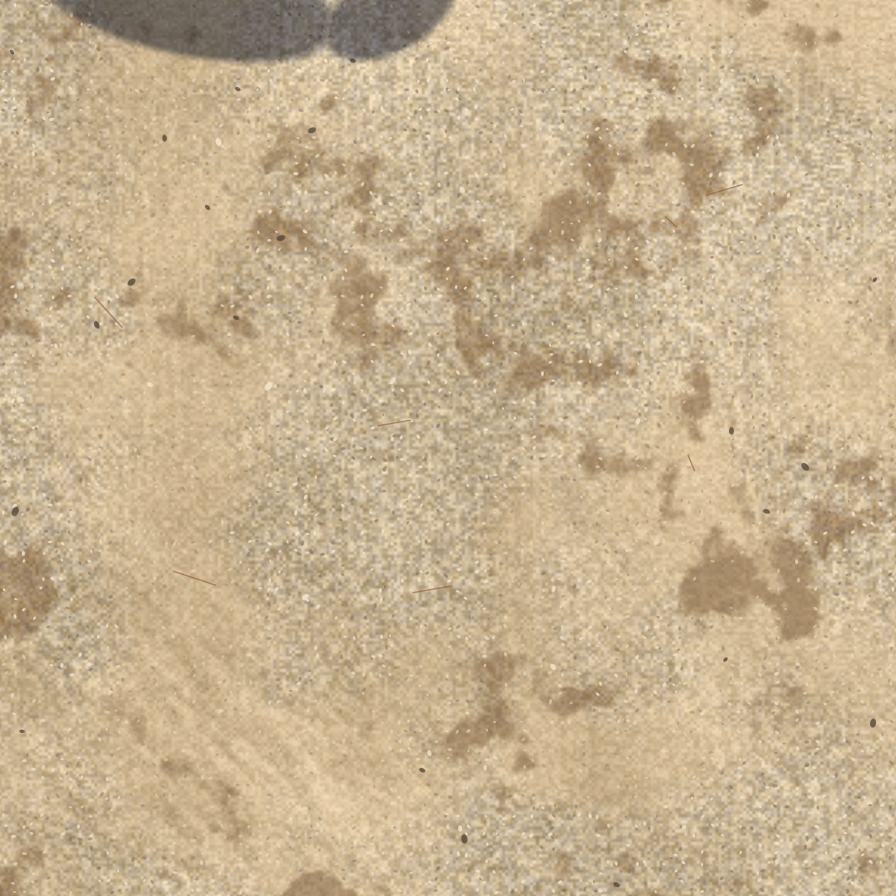
Write a WebGL 2 fragment shader that draws this texture.

```glsl
#version 300 es
precision highp float;
uniform vec2 u_resolution;
out vec4 fragColor;

const vec3 SAND = vec3(0.835, 0.738, 0.588);
const vec3 GRIT = vec3(0.780, 0.710, 0.590);
const vec3 STAIN = vec3(0.615, 0.505, 0.375);
const vec3 PALE_STONE = vec3(0.95, 0.90, 0.80);
const vec3 DARK_STONE = vec3(0.50, 0.43, 0.35);
const vec3 TWIG = vec3(0.58, 0.38, 0.24);
const vec3 SHADE = vec3(0.53, 0.55, 0.62);
const float FINE_CELLS = 290.0;
const float COARSE_CELLS = 135.0;
const float GRAIN_SMOOTH = 0.17;
const float GRAIN_ROUGH = 0.36;
const float STAIN_LEVEL = 0.635;
const float SHADE_BLUR = 0.006;
const int TWIG_COUNT = 7;

float hash(vec2 p) {
    return fract(sin(dot(p, vec2(127.1, 311.7))) * 43758.5453);
}

vec2 hash2(vec2 p) {
    return vec2(hash(p), hash(p + 57.3));
}

float noise(vec2 p) {
    vec2 i = floor(p), f = fract(p);
    f = f * f * (3.0 - 2.0 * f);
    float low = mix(hash(i), hash(i + vec2(1, 0)), f.x);
    float high = mix(hash(i + vec2(0, 1)), hash(i + vec2(1, 1)), f.x);
    return mix(low, high, f.y);
}

float fbm(vec2 p) {
    float sum = 0.0, amp = 0.5;
    for (int i = 0; i < 5; i++) {
        sum += amp * noise(p);
        p = mat2(1.6, 1.2, -1.2, 1.6) * p + 7.7;
        amp *= 0.5;
    }
    return sum / 0.97;
}

vec2 rotate(vec2 p, float a) {
    return vec2(cos(a) * p.x + sin(a) * p.y, cos(a) * p.y - sin(a) * p.x);
}

float ellipse(vec2 p, vec2 radii, float angle) {
    return (length(rotate(p, angle) / radii) - 1.0) * min(radii.x, radii.y);
}

float segment(vec2 p, vec2 a, vec2 b) {
    vec2 pa = p - a, ba = b - a;
    return length(pa - ba * clamp(dot(pa, ba) / dot(ba, ba), 0.0, 1.0));
}

// Coverage of small oval stones, at most one in each grid cell
float stones(vec2 uv, float cells, float density, float radius, float seed, float px) {
    vec2 id = floor(uv * cells) + seed;
    vec2 p = fract(uv * cells) - mix(vec2(0.3), vec2(0.7), hash2(id));
    float size = radius * mix(0.5, 1.0, hash(id + 3.1));
    float d = ellipse(p, size * vec2(1.0, 0.65), 6.28 * hash(id + 9.4)) / cells;
    return step(hash(id + 21.7), density) * (1.0 - smoothstep(-px, px, d));
}

void main() {
    vec2 uv = gl_FragCoord.xy / u_resolution;
    float px = 0.7 / min(u_resolution.x, u_resolution.y);

    // Smooth warm sand and rough grey grit
    float light = smoothstep(0.35, 1.1, 0.75 * uv.x + 0.45 * uv.y);
    float rough = smoothstep(0.34, 0.62, fbm(uv * 5.0 + 3.0) + 0.10 - 0.20 * light);
    vec3 color = mix(SAND, GRIT, rough);
    color += 0.035 * (light - 0.4) + 0.13 * (fbm(uv * 9.0 + 40.0) - 0.5);

    // Brown stains with ragged borders
    float blot = 0.55 * fbm(uv * 6.0 + 11.0) + 0.45 * fbm(uv * 27.0 + 5.0);
    blot += 0.035 * smoothstep(0.1, 0.6, uv.y) - 0.025 * light;
    float stain = smoothstep(STAIN_LEVEL - 0.05, STAIN_LEVEL + 0.05, blot);
    color = mix(color, STAIN, 0.82 * stain);

    // Faint diagonal scuffs in the lower left
    vec2 along = rotate(uv, -0.75);
    float scuffArea = 1.0 - smoothstep(0.08, 0.34, length((uv - vec2(0.2, 0.13)) * vec2(0.8, 1.0)));
    float scuff = noise(along * vec2(22.0, 110.0)) - 0.5;
    color += 0.10 * scuff * scuffArea;

    // Grains, with slight changes of hue
    float grain = 0.6 * noise(uv * FINE_CELLS) + 0.4 * noise(uv * COARSE_CELLS + 19.0) - 0.5;
    float tint = noise(uv * 170.0 + 71.0) - 0.5;
    color += grain * mix(GRAIN_SMOOTH, GRAIN_ROUGH, rough) * (1.0 - 0.4 * stain);
    color += tint * vec3(-0.02, 0.0, 0.05) * (0.4 + rough);

    // Scattered stones
    float show = 0.45 + 0.4 * rough;
    color = mix(color, DARK_STONE, 0.7 * show * stones(uv, 85.0, 0.16, 0.25, 2.0, px));
    color = mix(color, PALE_STONE, show * stones(uv, 95.0, 0.18, 0.27, 31.0, px));
    color = mix(color, DARK_STONE * 0.65, 0.8 * stones(uv, 24.0, 0.03, 0.13, 63.0, px));
    color = mix(color, PALE_STONE, 0.85 * stones(uv, 22.0, 0.035, 0.12, 88.0, px));

    // Thin dry twigs
    for (int i = 0; i < TWIG_COUNT; i++) {
        vec2 id = vec2(float(i) + 4.0, 13.0);
        vec2 start = hash2(id) * vec2(0.9, 0.85) + 0.05;
        float angle = 2.4 * hash(id + 5.0) - 1.2;
        vec2 end = start + mix(0.012, 0.055, hash(id + 8.0)) * vec2(cos(angle), sin(angle));
        float d = segment(uv, start, end) - 0.0008;
        color = mix(color, TWIG, 0.65 * (1.0 - smoothstep(-px, px, d)));
    }

    // Two soft shadows at the top, with sunlit sand around them
    float wide = ellipse(uv - vec2(0.21, 1.0), vec2(0.17, 0.062), -0.2);
    float small = ellipse(uv - vec2(0.435, 0.987), vec2(0.08, 0.045), 0.5);
    float shadow = min(wide, small);
    color += 0.06 * exp(-28.0 * max(small, 0.0)) * vec3(1.0, 0.95, 0.8);
    color *= mix(SHADE, vec3(1.0), smoothstep(-SHADE_BLUR, SHADE_BLUR, shadow));

    fragColor = vec4(clamp(color, 0.0, 1.0), 1.0);
}
```
